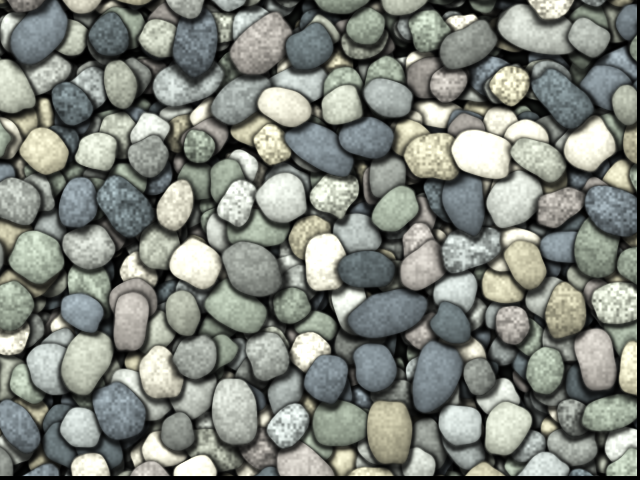
A Shadertoy shader for this texture:

```glsl
const int LAYERS = 5;
const float CELL_BOTTOM = 0.088;
const float CELL_TOP = 0.114;
const float JITTER = 0.46;
const float EDGE = 0.0026;
const float SHADOW_REACH = 0.0075;
const float SHADOW_DEPTH = 0.72;
const float GRAIN_SCALE = 165.0;
const float MOTTLE_SCALE = 62.0;
const vec2 LIGHT = vec2(-0.35, 0.94);
const vec2 BORDER = vec2(0.006, 0.008);
const vec3 GAP = vec3(0.10, 0.11, 0.10);
const vec3 STONES[10] = vec3[10](
    vec3(0.37, 0.40, 0.41),   // slate
    vec3(0.46, 0.49, 0.51),   // blue grey
    vec3(0.53, 0.54, 0.52),   // grey
    vec3(0.56, 0.59, 0.54),   // green grey
    vec3(0.63, 0.65, 0.64),   // pale grey
    vec3(0.60, 0.58, 0.56),   // mauve grey
    vec3(0.66, 0.67, 0.62),   // ash
    vec3(0.71, 0.69, 0.60),   // sand
    vec3(0.74, 0.75, 0.72),   // light grey
    vec3(0.88, 0.86, 0.79));  // cream

vec3 hash3(vec3 p) {
    p = fract(p * vec3(0.1031, 0.1030, 0.0973));
    p += dot(p, p.yxz + 33.33);
    return fract((p.xxy + p.yxx) * p.zyx);
}

float noise(vec2 p) {
    vec2 i = floor(p), f = fract(p);
    f = f * f * (3.0 - 2.0 * f);
    float a = hash3(vec3(i, 7.0)).x;
    float b = hash3(vec3(i + vec2(1, 0), 7.0)).x;
    float c = hash3(vec3(i + vec2(0, 1), 7.0)).x;
    float d = hash3(vec3(i + vec2(1, 1), 7.0)).x;
    return mix(mix(a, b, f.x), mix(c, d, f.x), f.y);
}

// Mineral colour with mottling and fine grain
vec3 stoneColor(vec2 p, vec3 pick) {
    vec3 base = STONES[int(pick.x * 9.99)] * mix(0.88, 1.14, pick.y);
    float speckle = mix(0.16, 0.62, pick.z * pick.z * pick.z);
    float mottle = noise(p * MOTTLE_SCALE + pick.xy * 40.0) - 0.5;
    float grain = noise(p * GRAIN_SCALE + pick.yz * 90.0) - 0.5;
    return base * (1.0 + speckle * (0.65 * mottle + grain));
}

// Paints one stone and its contact shadow over the colour below
void paintStone(inout vec3 color, vec2 p, vec2 center, float cell, vec3 id) {
    vec3 form = hash3(id + 17.0);
    vec3 pick = hash3(id + 43.0);
    float minor = cell * mix(0.29, 0.43, form.x);
    float major = minor * mix(1.08, 1.75, form.y * form.y);
    float angle = form.z * 3.14159;
    vec2 axis = vec2(cos(angle), sin(angle));
    vec2 away = p - center;
    vec2 q = vec2(dot(away, axis), dot(away, vec2(-axis.y, axis.x)));
    q /= vec2(major, minor);

    // Rounded, slightly egg shaped outline with uneven sides
    q.y *= 1.0 + 0.22 * (pick.z - 0.5) * q.x;
    float power = mix(2.0, 2.9, pick.y);
    vec2 a = pow(abs(q) + 0.0001, vec2(power));
    float r = pow(a.x + a.y, 1.0 / power);
    r += 0.26 * (noise(q * 1.5 + form.xy * 50.0) - 0.5) * smoothstep(0.1, 0.9, r);
    float d = (r - 1.0) * minor;
    if (d > SHADOW_REACH * 4.0) return;

    float side = dot(away / (length(away) + 0.0001), LIGHT);
    float gap = max(d + 0.004 * side, 0.0) / SHADOW_REACH;
    color *= 1.0 - SHADOW_DEPTH * exp(-gap * gap);
    if (d > EDGE) return;

    float dome = sqrt(max(1.0 - r * r * r * r, 0.0));
    float lit = mix(0.60, 1.08, dome) + 0.19 * side * r;
    vec3 stone = stoneColor(p, pick) * lit;
    color = mix(color, stone, smoothstep(EDGE, -EDGE, d));
}

void mainImage(out vec4 fragColor, in vec2 fragCoord) {
    vec2 p = fragCoord / iResolution.y;
    vec3 color = GAP * (0.6 + 0.8 * noise(p * MOTTLE_SCALE));

    // Layers from the lowest stones to the topmost
    for (int layer = 0; layer < LAYERS; layer++) {
        float level = float(layer);
        float cell = mix(CELL_BOTTOM, CELL_TOP, level / float(LAYERS - 1));
        vec2 shift = vec2(0.37, 0.61) * level + 10.0;
        vec2 home = floor(p / cell + shift);
        for (int j = -1; j <= 1; j++)
        for (int i = -1; i <= 1; i++) {
            vec2 slot = home + vec2(i, j);
            vec3 id = vec3(slot, level * 5.0 + 1.0);
            vec2 spot = slot + 0.5 + JITTER * (hash3(id).xy - 0.5);
            spot.x += 0.5 * mod(slot.y, 2.0) - 0.25;
            paintStone(color, p, (spot - shift) * cell, cell, id);
        }
    }

    // Cool shadows, lifted highlights
    color = mix(color * vec3(0.98, 1.0, 0.99), smoothstep(0.0, 1.0, color), 0.35);
    color *= 1.06;

    // Thin dark margin at the right and the bottom
    float right = iResolution.x / iResolution.y - BORDER.x;
    color *= smoothstep(right + 0.001, right - 0.001, p.x);
    color *= smoothstep(BORDER.y - 0.001, BORDER.y + 0.001, p.y);
    fragColor = vec4(clamp(color, 0.0, 1.0), 1.0);
}
```
